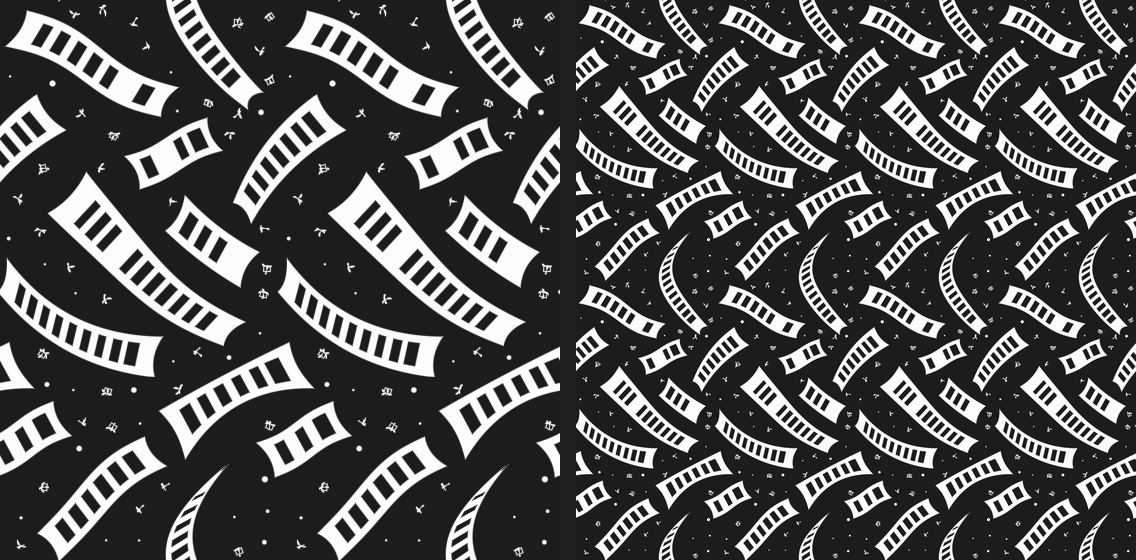
Left: one tile. Right: repeated 2 by 2.
Give the GLSL for this pattern, as a WebGL 1 fragment shader.

```glsl
precision highp float;
// White curved ribbons with punched windows, strewn with small scratchy sprigs and dots on near-black.
// Each ribbon is a bent strip measured along its chord; the sprigs and dots come from a
// hashed grid and stay clear of the ribbons. The tile repeats twice across and once down.
uniform vec2 u_resolution;

#define UNITS 768.0              // design units per canvas side
#define TILE vec2(384.0, 768.0)  // repeat size in design units
#define GRID vec2(9.0, 18.0)     // scatter cells per tile
#define GROUND vec3(0.11)
#define INK vec3(0.99)
#define MARGIN 0.1               // ribbon share left solid at each end
#define WINDOW 0.6               // window height relative to ribbon
#define HOLLOW 6.0               // depth of the concave ribbon ends
#define CLEARANCE 14.0           // gap between sprigs and ribbons
#define SPRIG_SHARE 0.62
#define STROKE 1.0               // sprig half line width
#define TAU 6.2831853

float hash(vec2 p) {
  vec3 q = fract(vec3(p.xyx) * 0.1031);
  q += dot(q, q.yzx + 33.33);
  return fract((q.x + q.y) * q.z);
}

mat2 rotation(float a) {
  return mat2(cos(a), sin(a), -sin(a), cos(a));
}

// ends: start and end point; curve: bend, wave, shear, belly;
// form: half width at start and end, window slots, slot left solid (-1 for none)
float ribbon(vec2 p, vec4 ends, vec4 curve, vec4 form) {
  vec2 chord = ends.zw - ends.xy;
  float len = length(chord);
  vec2 dir = chord / len;
  vec2 q = mod(p - 0.5 * (ends.xy + ends.zw) + 0.5 * TILE, TILE) - 0.5 * TILE;

  // position along and across the bent spine
  float along = dot(q, dir) + 0.5 * len;
  float t = along / len;
  float side = dot(q, vec2(-dir.y, dir.x)) - curve.x * 4.0 * t * (1.0 - t) - curve.y * sin(TAU * t);
  float slope = (curve.x * 4.0 * (1.0 - 2.0 * t) + curve.y * TAU * cos(TAU * t)) / len;
  float row = along - curve.z * side;

  // outline with hollowed ends
  float tc = clamp(t, 0.0, 1.0);
  float halfWidth = mix(form.x, form.y, tc) + curve.w * 4.0 * tc * (1.0 - tc);
  float across = side / halfWidth;
  float edge = (abs(side) - halfWidth) / sqrt(1.0 + slope * slope);
  float cut = abs(row - 0.5 * len) - 0.5 * len + HOLLOW * max(0.0, 1.0 - across * across);

  // windows of uneven width, the last one wider
  float pitch = (1.0 - 2.0 * MARGIN) * len / form.z;
  float slot = (row - MARGIN * len) / pitch;
  float id = floor(slot);
  float halfWindow = min(0.28 * pitch, 0.3 * halfWidth) * mix(0.85, 1.15, hash(vec2(id, len)));
  halfWindow *= id > form.z - 1.5 ? 1.25 : 1.0;
  float hole = max(abs(fract(slot) - 0.5) * pitch - halfWindow, abs(side) - WINDOW * halfWidth);
  if (id < 0.0 || id >= form.z || abs(id - form.w) < 0.5) hole = UNITS;
  return max(max(edge, cut), -hole);
}

float ribbons(vec2 p) {
  float d = ribbon(p, vec4(22, 729, 233, 628), vec4(0, 8, 0.1, 0), vec4(28, 23, 7, 5));
  d = min(d, ribbon(p, vec4(311, 130, 350, -139), vec4(-78, -10, -0.48, 11), vec4(1, 21, 12, -1)));
  d = min(d, ribbon(p, vec4(181, 531, 295, 584), vec4(0, -3, 0, -1), vec4(25, 25, 4, 1)));
  d = min(d, ribbon(p, vec4(332, 475, 455, 614), vec4(14, 0, 0.15, 0), vec4(18, 33, 7, -1)));
  d = min(d, ribbon(p, vec4(92, 504, 322, 310), vec4(-18, 4, 0.05, -1), vec4(39, 22, 11, 3)));
  d = min(d, ribbon(p, vec4(240, 476, 343, 398), vec4(-5, 0, -0.15, -1), vec4(27, 28, 4, 3)));
  d = min(d, ribbon(p, vec4(3, 391, 218, 279), vec4(-28, 0, -0.25, -3), vec4(21, 31, 9, -1)));
  d = min(d, ribbon(p, vec4(236, 171, 414, 267), vec4(16, 0, 0, -14), vec4(38, 36, 6, -1)));
  d = min(d, ribbon(p, vec4(364, 137, 470, 194), vec4(0, -3, 0, -1), vec4(27, 27, 3, -1)));
  return min(d, ribbon(p, vec4(66, 17, 214, 149), vec4(10, -4, 0.08, 0), vec4(24, 26, 6, -1)));
}

// crossed, bowed strokes of worn width, some around a small frame
float sprig(vec2 p, vec2 seed) {
  p = rotation(TAU * hash(seed + 3.1)) * p;
  float d = UNITS;
  for (int i = 0; i < 3; i++) {
    float k = float(i);
    float r = hash(seed + 7.7 * k + 1.3);
    float s = hash(seed + 5.9 * k + 2.9);
    vec2 q = rotation(1.57 * k + 0.5 * (r - 0.5)) * p;
    q.y += (k - 1.0) * 3.5 + 0.12 * (s - 0.5) * q.x * q.x;
    q.x -= 3.0 * (r - 0.5);
    float width = STROKE * (1.0 + 0.5 * sin(0.6 * q.x + TAU * s));
    d = min(d, length(vec2(max(abs(q.x) - 3.5 - 3.0 * s, 0.0), q.y)) - width);
  }
  vec2 box = abs(p) - vec2(4.5, 3.5);
  float frame = abs(max(box.x, box.y)) - 0.7 * STROKE;
  return hash(seed + 9.3) > 0.6 ? min(d, frame) : d;
}

float scatter(vec2 p) {
  vec2 size = TILE / GRID;
  vec2 cell = floor(mod(p, TILE) / size);
  vec2 jitter = vec2(hash(cell + 11.0), hash(cell + 23.0)) - 0.5;
  vec2 centre = (cell + 0.5 + 0.45 * jitter) * size;
  float kind = hash(cell + 41.0);
  bool isSprig = kind < SPRIG_SHARE;
  if (ribbons(centre) < CLEARANCE) return UNITS;
  vec2 q = mod(p, TILE) - centre;
  return isSprig ? sprig(q, cell) : length(q) - mix(1.5, 4.5, pow(hash(cell + 57.0), 2.0));
}

void main() {
  vec2 p = gl_FragCoord.xy / u_resolution * UNITS;
  float soft = 0.9 * UNITS / min(u_resolution.x, u_resolution.y);
  float d = min(ribbons(p), scatter(p));
  gl_FragColor = vec4(mix(INK, GROUND, smoothstep(-soft, soft, d)), 1.0);
}
```
